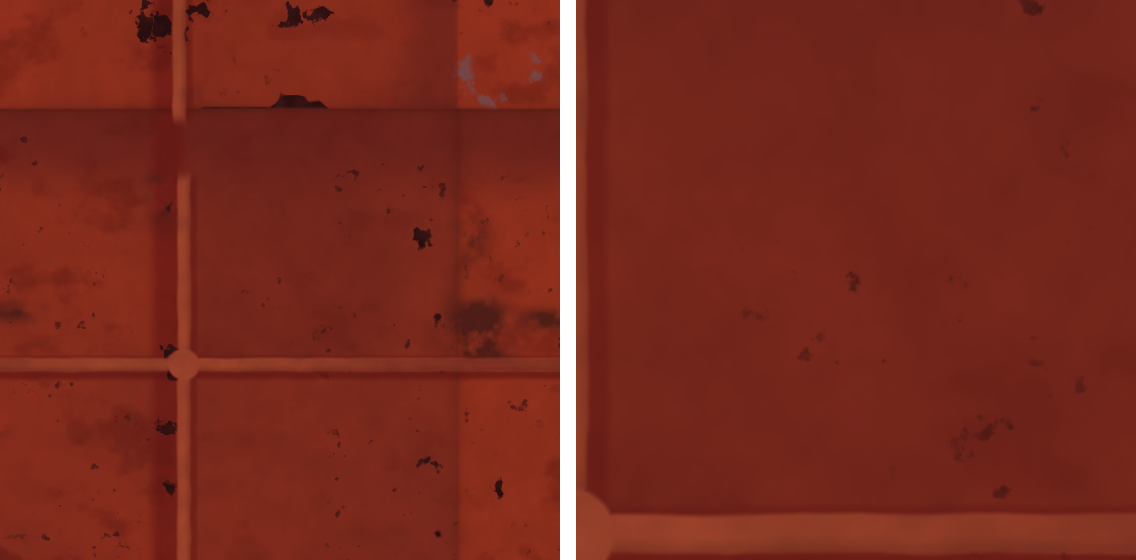
Left, the full canvas; right, a detail of the centre.
A Shadertoy shader for this texture:

```glsl
#define CROSS vec2(0.328, 0.349)
#define PITCH vec2(0.490, 0.456)
#define RIDGE_HALF 0.0112
#define BOSS_RADIUS 0.028
#define CHIP_COUNT 18
#define RUST vec3(0.468, 0.155, 0.108)
#define ORANGE vec3(0.555, 0.180, 0.108)
#define BROWN vec3(0.405, 0.130, 0.102)
#define CRIMSON vec3(0.40, 0.09, 0.075)
#define RIDGE vec3(0.60, 0.255, 0.165)
#define SOOT vec3(0.15, 0.055, 0.06)
#define FLAKE vec3(0.43, 0.30, 0.33)

float hash(vec2 p) {
    vec3 q = fract(vec3(p.xyx) * 0.1031);
    q += dot(q, q.yzx + 33.33);
    return fract((q.x + q.y) * q.z);
}

float noise(vec2 p) {
    vec2 i = floor(p), f = fract(p);
    f = f * f * (3.0 - 2.0 * f);
    return mix(mix(hash(i), hash(i + vec2(1, 0)), f.x),
               mix(hash(i + vec2(0, 1)), hash(i + vec2(1, 1)), f.x), f.y);
}

float fbm(vec2 p) {
    float sum = 0.0, amp = 0.5;
    for (int i = 0; i < 5; i++) {
        sum += amp * noise(p);
        p = mat2(1.6, 1.2, -1.2, 1.6) * p + 17.3;
        amp *= 0.5;
    }
    return sum;
}

// 1 inside the interval, with soft ends
float band(float x, float lo, float hi, float soft) {
    return smoothstep(lo - soft, lo + soft, x) * (1.0 - smoothstep(hi - soft, hi + soft, x));
}

// Soft elliptical blot
float blot(vec2 p, vec2 centre, vec2 size) {
    vec2 d = (p - centre) / size;
    return exp(-dot(d, d));
}

// Ragged dark chips, gathered beside the upright seams and in the top strip
float chips(vec2 p, float soft) {
    float cover = 0.0;
    vec2 warp = vec2(fbm(p * 42.0), fbm(p * 42.0 + 51.0)) - 0.48;
    for (int i = 0; i < CHIP_COUNT; i++) {
        float id = float(i);
        vec2 r = vec2(hash(vec2(id, 3.7)), hash(vec2(id, 19.1)));
        float side = r.x < 0.5 ? r.x * 0.08 - 0.06 : r.x * 0.08 - 0.005;
        vec2 besideSeam = vec2(CROSS.x + PITCH.x * mod(id, 2.0) + side, r.y);
        vec2 topStrip = vec2(0.2 + 0.4 * r.x, 0.95 + 0.05 * r.y);
        vec2 centre = i % 3 == 0 ? topStrip : besideSeam;
        float radius = i % 3 == 0 ? 0.019 : mix(0.004, 0.019, hash(vec2(id, 41.3)));
        vec2 d = (p - centre + warp * radius * 4.5) * vec2(1.1, 0.85);
        cover = max(cover, 1.0 - smoothstep(radius - soft, radius + soft, length(d)));
    }
    return cover;
}

void mainImage(out vec4 fragColor, in vec2 fragCoord) {
    vec2 p = fragCoord / iResolution.xy;
    float soft = 1.2 / iResolution.y + 0.0014;

    // Panel grid: distances past and before the nearest seams
    vec2 grid = (p - CROSS) / PITCH;
    vec2 past = fract(grid) * PITCH;
    vec2 before = PITCH - past;
    float centreColumn = band(p.x, CROSS.x, CROSS.x + PITCH.x, 0.010);
    float topRow = smoothstep(-0.003, 0.006, p.y - CROSS.y - PITCH.y);
    float middleRow = step(CROSS.y, p.y) * (1.0 - topRow);

    // Faded paint, warmer in the outer columns and the top row
    float warmth = 0.42 - 0.40 * centreColumn + 0.5 * topRow + 1.1 * (fbm(p * 4.0) - 0.48);
    warmth += 0.35 * step(1.0, grid.x) * (1.0 - smoothstep(0.58, 0.75, p.y));
    vec3 col = mix(RUST, ORANGE, clamp(warmth, 0.0, 1.0));
    col = mix(col, BROWN, 0.9 * middleRow * (1.0 - smoothstep(0.05, 0.18, before.y)));
    col = mix(col, BROWN, 0.45 * centreColumn * middleRow * band(past.x, 0.02, 0.36, 0.06));
    col = mix(col, BROWN, 0.7 * centreColumn * topRow * (1.0 - smoothstep(0.04, 0.15, before.x)));
    col = mix(col, CRIMSON, 0.7 * band(p.x, CROSS.x - 0.055, CROSS.x, 0.014));
    col *= 0.94 + 0.11 * fbm(p * 24.0) + 0.02 * noise(p * vec2(130.0, 80.0));

    // Shaded seams, smoky dirt and a few faint specks
    col *= 1.0 - 0.16 * exp(-abs(p.y - CROSS.y - PITCH.y) / 0.009);
    col *= 1.0 - 0.12 * (1.0 - topRow) * exp(-abs(p.x - CROSS.x - PITCH.x) / 0.012);
    float smoke = 1.2 * blot(p, vec2(0.842, 0.59), vec2(0.025, 0.07));
    smoke += 1.6 * blot(p, vec2(0.855, 0.40), vec2(0.055, 0.065));
    smoke += 1.2 * blot(p, vec2(0.295, 0.65), vec2(0.03, 0.045));
    smoke += 0.9 * blot(p, vec2(0.02, 0.445), vec2(0.05, 0.018));
    smoke += 1.2 * blot(p, vec2(0.98, 0.43), vec2(0.04, 0.018));
    smoke *= smoothstep(0.25, 0.60, fbm(p * 20.0)) * step(CROSS.y, p.y);
    col = mix(col, vec3(0.25, 0.10, 0.085), clamp(smoke, 0.0, 0.8));
    float grime = smoothstep(0.52, 0.78, fbm(p * vec2(14.0, 18.0) + 8.0));
    col = mix(col, CRIMSON * 0.8, 0.35 * grime * (1.0 - 0.5 * centreColumn));
    float specks = smoothstep(0.70, 0.80, fbm(p * 48.0)) * smoothstep(0.45, 0.75, noise(p * 6.0 + 4.0));
    col = mix(col, SOOT, 0.55 * specks);

    // Raised ridges with a groove beside them, crossing at a round boss
    float wobble = 0.004 * (fbm(p * 26.0) - 0.5);
    float ridgeX = p.x - CROSS.x + wobble + 0.008 * smoothstep(0.70, 0.80, p.y);
    float ridgeY = p.y - CROSS.y + wobble;
    float worn = band(p.y, 0.685, 0.785, 0.015);
    float upright = band(ridgeX, -RIDGE_HALF, RIDGE_HALF, soft) * (1.0 - worn);
    float level = band(ridgeY, -RIDGE_HALF, RIDGE_HALF, soft);
    float groove = 0.7 * band(ridgeX, RIDGE_HALF, 0.024, 0.004) * (1.0 - worn);
    groove = max(groove, band(ridgeY, -0.026, -RIDGE_HALF, 0.006));
    groove = max(groove, 0.6 * band(ridgeY, RIDGE_HALF, 0.016, 0.003));
    col = mix(col, CRIMSON * 0.93, 0.65 * groove);
    float boss = 1.0 - smoothstep(BOSS_RADIUS - soft, BOSS_RADIUS + soft, length(p - CROSS) + wobble);
    vec3 ridgeCol = RIDGE * (0.86 + 0.24 * fbm(p * 30.0));
    ridgeCol *= 1.0 - 0.14 * (1.0 - boss) * smoothstep(0.0, RIDGE_HALF, max(ridgeX * upright, -ridgeY * level));
    ridgeCol = mix(ridgeCol, BROWN, 0.5 * level * smoothstep(0.1, 0.5, abs(p.x - CROSS.x)));
    float ridge = max(max(upright, level) * 0.95, boss);
    col = mix(col, ridgeCol, ridge);

    // Bare chips, torn paint above the top seam and pale flakes
    float tornHeight = 0.034 * band(p.x, 0.49, 0.58, 0.012) * (0.3 + noise(p * 38.0));
    tornHeight += 0.006 * band(p.x, 0.35, 0.49, 0.02) * smoothstep(0.3, 0.6, noise(p * 24.0));
    float torn = topRow * smoothstep(0.0, 0.004, tornHeight - past.y);
    float bare = max(chips(p, soft), torn) * (1.0 - ridge);
    col = mix(col, SOOT * (0.75 + 0.6 * noise(p * 60.0)), 0.92 * bare);
    vec2 flakeOffset = (p - vec2(0.895, 0.875)) / vec2(0.075, 0.06);
    float flakeZone = exp(-5.0 * abs(length(flakeOffset) - 0.9)) * (1.0 - smoothstep(-0.4, 1.1, flakeOffset.y));
    float flakes = smoothstep(0.52, 0.66, fbm(p * 38.0 + 3.0) + 0.12 * flakeZone) * smoothstep(0.15, 0.5, flakeZone);
    col = mix(col, FLAKE, 0.75 * flakes);

    fragColor = vec4(col, 1.0);
}
```
